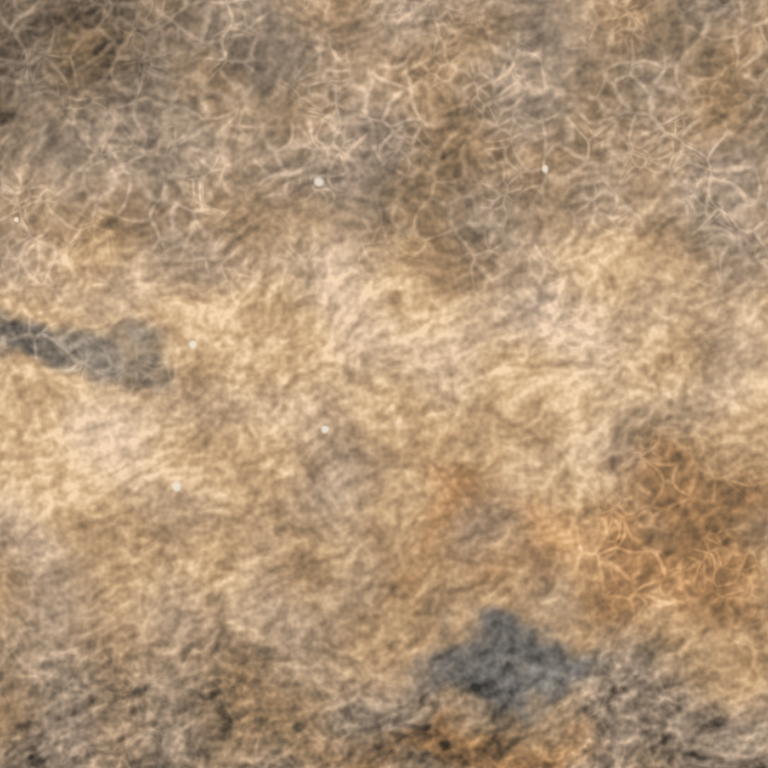
Give the GLSL for this texture, as a Shadertoy shader.

```glsl
// Weathered sandstone: veined grey-brown top, golden middle band, slate-dark foot.

// Tone ramp, dark to light; the red channel doubles as the tone of each stop.
const vec3 RAMP[6] = vec3[6](
    vec3(0.24, 0.21, 0.18), vec3(0.48, 0.40, 0.31), vec3(0.62, 0.505, 0.38),
    vec3(0.73, 0.60, 0.46), vec3(0.82, 0.69, 0.53), vec3(0.96, 0.84, 0.69));
const vec3 STONE_TINT = vec3(1.12, 0.98, 0.84);  // greyed rock
const vec3 SLATE_TINT = vec3(1.01, 1.00, 0.98);  // cool dark patches
const vec3 RUST_TINT  = vec3(1.03, 0.96, 0.88);  // warm brown patches
const vec3 FLECK      = vec3(0.95, 0.91, 0.85);

const float MEAN_TONE    = 0.715;
const float BLOTCH_SCALE = 6.0,   BLOTCH_GAIN = 0.30;
const float CLUMP_SCALE  = 27.0,  CLUMP_GAIN  = 0.28;
const float GRAIN_SCALE  = 85.0,  GRAIN_GAIN  = 0.17;
const float VEIN_SCALE   = 27.0,  VEIN_WIDTH  = 0.17;
const float CRACK_ANGLE  = 0.75,  GRAIN_ANGLE = 0.45;
const float FLECK_SCALE  = 15.0,  FLECK_SHARE = 0.05;

vec2 hash2(vec2 cell) {
    uvec2 q = uvec2(ivec2(cell) + 4096);
    q = q * 1664525u + 1013904223u;
    for (int i = 0; i < 2; i++) {
        q.x += q.y * 1664525u;
        q.y += q.x * 1664525u;
        q ^= q >> 16u;
    }
    return vec2(q >> 8u) / 16777216.0;
}

mat2 rotation(float a) { return mat2(cos(a), -sin(a), sin(a), cos(a)); }

float corner(vec2 cell, vec2 offset) {
    float a = 6.2832 * hash2(cell).x;
    return dot(vec2(cos(a), sin(a)), offset);
}

float gradientNoise(vec2 p) {
    vec2 i = floor(p), f = p - i, e = vec2(1, 0);
    vec2 u = f * f * f * (f * (f * 6.0 - 15.0) + 10.0);
    return mix(mix(corner(i, f), corner(i + e, f - e), u.x),
               mix(corner(i + e.yx, f - e.yx), corner(i + 1.0, f - 1.0), u.x), u.y);
}

float fbm(vec2 p) {
    float sum = 0.0, gain = 0.5;
    for (int i = 0; i < 4; i++) {
        sum += gain * gradientNoise(p);
        p = rotation(0.6) * p * 2.03 + 11.7;
        gain *= 0.5;
    }
    return sum;
}

// Soft line along the borders of a Voronoi mesh.
float mesh(vec2 p, float width) {
    vec2 i = floor(p), f = p - i, nearest = vec2(0);
    float best = 9.0, border = 9.0;
    for (int k = 0; k < 9; k++) {
        vec2 g = vec2(k % 3 - 1, k / 3 - 1);
        vec2 r = g + hash2(i + g) - f;
        if (dot(r, r) < best) { best = dot(r, r); nearest = r; }
    }
    for (int k = 0; k < 25; k++) {
        vec2 g = vec2(k % 5 - 2, k / 5 - 2);
        vec2 r = g + hash2(i + g) - f, d = r - nearest;
        if (dot(d, d) > 1e-4) border = min(border, dot(0.5 * (r + nearest), normalize(d)));
    }
    return 1.0 - smoothstep(0.0, width, border);
}

float patchMask(vec2 p, vec2 centre, vec2 radius) {
    return 1.0 - smoothstep(0.45, 1.25, length((p - centre) / radius));
}

void mainImage(out vec4 fragColor, in vec2 fragCoord) {
    vec2 uv = fragCoord / iResolution.y;
    vec2 warp = vec2(fbm(uv * 5.0), fbm(uv * 5.0 + 37.0));
    vec2 p = uv + 0.22 * warp;

    // Broad zones and stained patches
    float upper  = smoothstep(0.56, 0.74, p.y);
    float band   = smoothstep(0.24, 0.44, p.y) * (1.0 - smoothstep(0.58, 0.72, p.y));
    float foot   = 1.0 - smoothstep(0.05, 0.20, p.y);
    float stain  = patchMask(p, vec2(0.07, 0.54), vec2(0.13, 0.05));
    float slate  = patchMask(p, vec2(0.66, 0.155), vec2(0.14, 0.045));
    float rust   = patchMask(p, vec2(0.88, 0.29), vec2(0.15, 0.13));
    float rustB  = patchMask(p, vec2(0.62, 0.32), vec2(0.13, 0.08));
    float ochre  = patchMask(p, vec2(0.58, 0.04), vec2(0.20, 0.05));
    float shadow = patchMask(p, vec2(0.0, 1.0), vec2(0.30, 0.24));

    // Blotches, clumps and fine grain, drawn out along the bedding
    vec2 bed = rotation(GRAIN_ANGLE) * uv * vec2(1.0, 1.0);
    bed.x *= 0.7;
    float blotch = fbm(uv * BLOTCH_SCALE + 5.0);
    float clump  = fbm(bed * CLUMP_SCALE + 3.0 * warp);
    float grain  = gradientNoise(bed * GRAIN_SCALE + 4.0 * warp)
                 + 0.5 * gradientNoise(uv * GRAIN_SCALE * 1.6);
    float pits   = smoothstep(0.18, 0.5, gradientNoise(bed * 44.0 + 90.0));

    // Pale vein network and long slanting cracks
    vec2 bend = vec2(gradientNoise(uv * 24.0), gradientNoise(uv * 24.0 + 60.0));
    vec2 veinPos = uv + 0.018 * bend;
    float coarse = mesh(veinPos * VEIN_SCALE, VEIN_WIDTH)
                 * smoothstep(-0.25, 0.25, gradientNoise(uv * 9.0 + 20.0));
    float fine = mesh(veinPos * VEIN_SCALE * 1.9 + 7.0, VEIN_WIDTH * 1.5)
               * smoothstep(-0.2, 0.3, gradientNoise(uv * 13.0 + 70.0));
    float veins = max(coarse, 0.7 * fine);
    vec2 slant = rotation(CRACK_ANGLE) * (uv + 0.012 * bend);
    float cracks = 1.0 - smoothstep(0.0, 0.07, abs(gradientNoise(slant * vec2(3.0, 13.0))));
    cracks *= smoothstep(-0.1, 0.25, gradientNoise(uv * 6.0 + 50.0));
    float veinGain = 0.03 + 0.11 * upper + 0.14 * rust + 0.13 * stain + 0.06 * foot;

    float tone = MEAN_TONE + 0.10 * band - 0.045 * upper - 0.11 * foot
               - 0.25 * stain - 0.20 * slate - 0.13 * rust - 0.07 * rustB
               - 0.05 * ochre - 0.16 * shadow
               + BLOTCH_GAIN * blotch + CLUMP_GAIN * (1.0 + 0.5 * foot) * clump
               + GRAIN_GAIN * (1.0 + 0.4 * foot) * grain
               - (0.08 + 0.08 * foot) * pits
               + veinGain * (veins - 0.2) + 0.08 * upper * cracks;

    // Tone to colour
    vec3 color = RAMP[0];
    for (int i = 0; i < 5; i++) {
        float span = RAMP[i + 1].r - RAMP[i].r;
        color = mix(color, RAMP[i + 1], clamp((tone - RAMP[i].r) / span, 0.0, 1.0));
    }
    color *= mix(vec3(1), RUST_TINT, clamp(rust + rustB + ochre, 0.0, 1.0));
    float luma = dot(color, vec3(0.299, 0.587, 0.114));
    float grey = 0.15 + 0.45 * upper + 0.6 * foot - 0.7 * ochre - 0.4 * rust
               + 0.4 * veins * upper + 1.4 * gradientNoise(uv * 8.0 + 30.0);
    color = mix(color, luma * STONE_TINT, clamp(grey, 0.0, 1.0));
    color = mix(color, luma * SLATE_TINT, clamp(0.8 * slate + 0.6 * stain, 0.0, 0.85));

    // Sparse bright mineral flecks
    vec2 fleckPos = uv * FLECK_SCALE + 0.15 * bend, cell = floor(fleckPos);
    vec2 seed = hash2(cell + 200.0);
    float size = 0.05 + 0.07 * seed.y;
    float fleck = 1.0 - smoothstep(0.4 * size, 1.3 * size,
                  length(fleckPos - cell - 0.2 - 0.6 * hash2(cell + 400.0)));
    color = mix(color, FLECK, 0.85 * fleck * step(seed.x, FLECK_SHARE));

    fragColor = vec4(clamp(color, 0.0, 1.0), 1.0);
}
```
